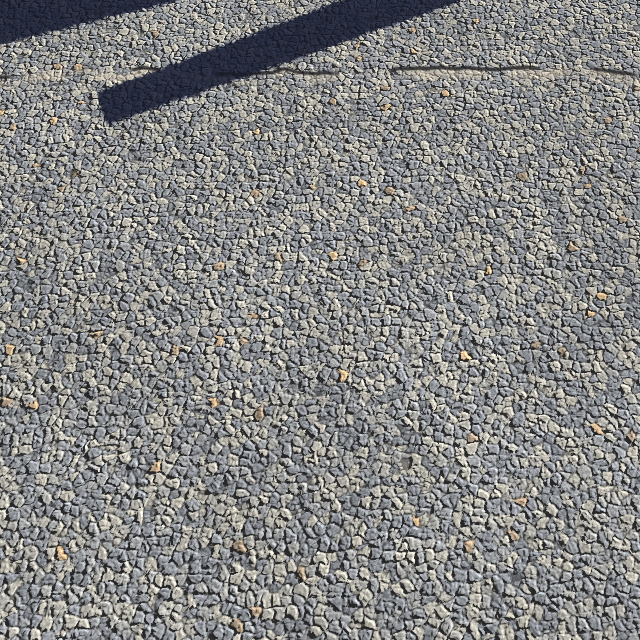
Reproduce this texture procedurally as a Shadertoy shader.

```glsl
// Sunlit coarse asphalt with a sandy joint and two cast shadows.
#define STONES 58.0        // stones across the near edge
#define TILT 0.35          // how much the ground recedes
#define SUN vec2(0.8, 0.6) // direction towards the light
#define RELIEF 0.40        // strength of the slope shading
#define BASE_TONE 0.60
#define GRAIN 0.13
#define PIT_COLOR vec3(0.14, 0.135, 0.14)
#define SAND_COLOR vec3(0.74, 0.70, 0.63)
#define SHADOW_TINT vec3(0.27, 0.30, 0.43)

float hash(vec2 p) {
    return fract(sin(dot(p, vec2(127.1, 311.7))) * 43758.5453);
}

vec2 hash2(vec2 p) {
    return vec2(hash(p), hash(p + 57.3));
}

float noise(vec2 p) {
    vec2 i = floor(p), f = fract(p);
    f = f * f * (3.0 - 2.0 * f);
    return mix(mix(hash(i), hash(i + vec2(1, 0)), f.x),
               mix(hash(i + vec2(0, 1)), hash(i + vec2(1, 1)), f.x), f.y);
}

// Cellular stones: x = distance from the gap, yz = random values of the stone
vec3 stones(vec2 p) {
    vec2 cell = floor(p), nearestId = cell;
    float nearest = 9.0, second = 9.0;
    for (int y = -1; y <= 1; y++)
    for (int x = -1; x <= 1; x++) {
        vec2 id = cell + vec2(x, y);
        float d = length(id + hash2(id) - p);
        if (d < nearest) {
            second = nearest;
            nearest = d;
            nearestId = id;
        } else second = min(second, d);
    }
    return vec3(second - nearest, hash2(nearestId + 19.7));
}

// Height of the surface in x, random values of the large stone in yz
vec3 surface(vec2 p) {
    p += 0.35 * vec2(noise(p * 1.7), noise(p * 1.7 + 31.0));
    vec3 large = stones(p);
    vec3 small = stones(p * 1.9 + 11.0);
    float h = 0.62 * smoothstep(0.0, 0.4, large.x) * (0.35 + 0.65 * large.y)
            + 0.38 * smoothstep(0.0, 0.45, small.x) * (0.3 + 0.7 * small.y);
    return vec3(h + 0.08 * noise(p * 5.0), large.yz);
}

// Signed distance to both shadows, negative inside
float shadowDistance(vec2 uv) {
    vec2 axis = normalize(vec2(1.0, 0.365));
    vec2 q = uv - vec2(0.158, 0.829);
    vec2 local = vec2(dot(q, axis), dot(q, vec2(-axis.y, axis.x)));
    float pole = max(-local.x, abs(local.y) - 0.027 - 0.012 * local.x);
    float corner = 0.93 + 0.245 * uv.x - uv.y;
    return min(pole, corner);
}

void mainImage(out vec4 fragColor, in vec2 fragCoord) {
    vec2 uv = fragCoord / iResolution.xy;

    // Ground plane in perspective
    vec2 ground = STONES * vec2(uv.x - 0.5, uv.y * 0.9) / (1.0 - TILT * uv.y);
    vec3 here = surface(ground);
    float nearSun = surface(ground + 0.24 * SUN).x;
    float farSun = surface(ground + 0.5 * SUN).x;

    // Stone tone, slope shading and fine grain
    float tone = BASE_TONE + RELIEF * (here.x - nearSun)
               + 0.18 * (here.z - 0.5)
               + GRAIN * (noise(ground * 4.5) - 0.5)
               + GRAIN * (noise(ground * 9.0 + 7.0) - 0.5)
               + 0.07 * (noise(ground * 0.12) - 0.5);
    tone *= mix(0.72, 1.04, smoothstep(0.08, 0.38, here.x));
    vec3 cool = vec3(0.97, 0.995, 1.03);
    vec3 warm = vec3(1.03, 1.01, 0.95);
    vec3 color = tone * mix(cool, warm, smoothstep(0.2, 0.9, here.z));
    color *= mix(vec3(1.0), vec3(1.12, 0.98, 0.82), step(0.988, here.y));

    // Small shadows thrown into the gaps
    float blocked = max(nearSun - here.x, 0.85 * (farSun - here.x));
    color = mix(color, PIT_COLOR, 0.92 * smoothstep(0.16, 0.45, blocked));

    // Ragged joint: sand strip with a broken dark crack above it
    float jointY = 0.882 + 0.006 * uv.x + 0.018 * (noise(vec2(uv.x * 9.0, 3.0)) - 0.5)
                 + 0.006 * (noise(vec2(uv.x * 45.0, 8.0)) - 0.5);
    float off = uv.y - jointY;
    float sand = (1.0 - smoothstep(0.003, 0.012, abs(off + 0.004)))
               * smoothstep(0.2, 0.65, noise(ground * vec2(0.35, 0.8)));
    color = mix(color, SAND_COLOR * (0.55 + 0.8 * tone), 0.6 * sand);
    float crack = (1.0 - smoothstep(0.001, 0.0045, abs(off - 0.005)))
                * smoothstep(0.35, 0.6, noise(vec2(uv.x * 22.0, 5.0)) + 0.25 * (uv.x - 0.5));
    color = mix(color, PIT_COLOR, 0.8 * crack);

    // Large blue shadows soften the contrast
    float ragged = 0.006 * (here.x - 0.4);
    float shade = 1.0 - smoothstep(-0.003, 0.003, shadowDistance(uv) + ragged);
    vec3 shaded = mix(color, vec3(0.55), 0.5) * SHADOW_TINT;
    color = mix(color, shaded, shade);

    fragColor = vec4(clamp(color, 0.0, 1.0), 1.0);
}
```
